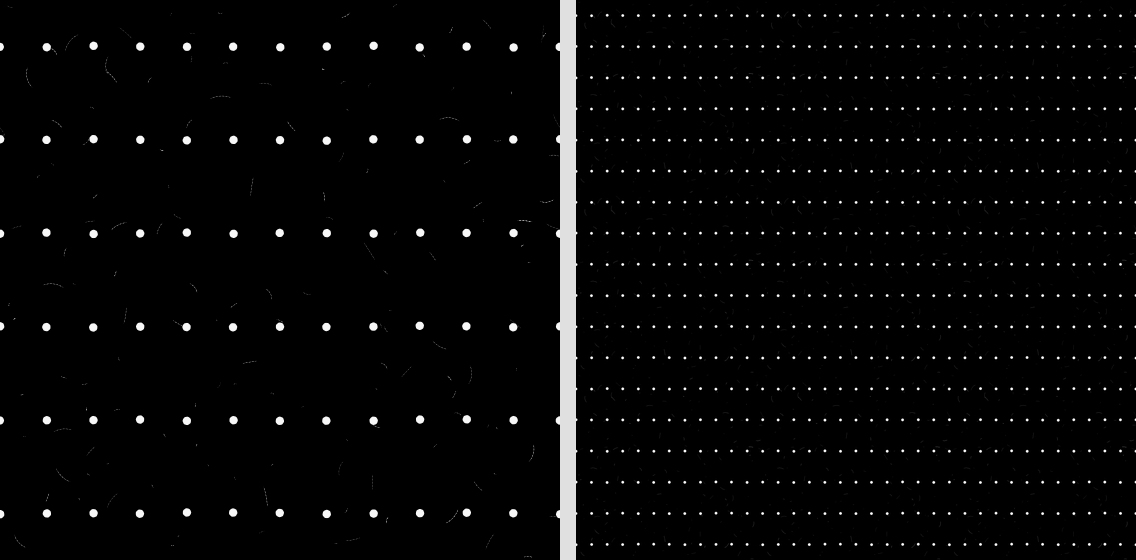
Left: one tile. Right: repeated 3 by 3.
Reproduce this pattern procedurally as a Shadertoy shader.

```glsl
// White dots in wide rows on black, strewn with faint curved fibres; tiles seamlessly.

const vec2 DOT_GRID = vec2(12.0, 6.0);
const float DOT_RADIUS = 0.0074;
const vec2 DOT_JITTER = vec2(0.0006, 0.0016);
const float FIBRE_GRID = 16.0;
const float FIBRE_CHANCE = 0.5;
const vec3 INK = vec3(0.97);
const vec3 GROUND = vec3(0.0);

float hash(vec2 cell, float seed) {
    return fract(sin(dot(vec3(cell, seed), vec3(127.1, 311.7, 74.7))) * 43758.5453);
}

vec2 hash2(vec2 cell, float seed) {
    return vec2(hash(cell, seed), hash(cell, seed + 1.0));
}

vec2 rotate(vec2 p, float angle) {
    float c = cos(angle), s = sin(angle);
    return vec2(c * p.x + s * p.y, c * p.y - s * p.x);
}

// Coverage of a dot whose centre and rim vary a little per cell
float dots(vec2 uv, vec2 grid, float radius, float pixel) {
    vec2 shifted = uv * grid + vec2(0.5, 0.0);
    vec2 id = mod(floor(shifted), grid);
    vec2 p = (fract(shifted) - 0.5) / grid;
    p -= (hash2(id, 1.0) * 2.0 - 1.0) * DOT_JITTER;
    float angle = atan(p.y, p.x + 1e-6);
    float rim = 0.00012 * sin(7.0 * angle + 6.2832 * hash(id, 3.0));
    return clamp(0.5 + (radius + rim - length(p)) / pixel, 0.0, 1.0);
}

// One bent hairline, broken along its length
float fibre(vec2 p, vec2 id, float pixel) {
    float size = hash(id, 14.0);
    float halfLength = mix(0.003, 0.021, size * size);
    float bend = (hash(id, 15.0) - 0.5) * 0.6 / halfLength;
    p = rotate(p, 6.2832 * hash(id, 16.0));

    // Distance to a parabola, corrected by its slope
    float slope = 2.0 * bend * p.x;
    float d = abs(p.y - bend * (p.x * p.x - halfLength * halfLength * 0.5));
    d /= sqrt(1.0 + slope * slope);

    float halfWidth = mix(0.0002, 0.0005, hash(id, 17.0));
    float soft = max(halfWidth, pixel * 0.5);
    float line = 1.0 - smoothstep(soft * 0.5, soft * 1.5, d);
    float thin = min(1.0, halfWidth / soft);
    float ends = 1.0 - smoothstep(halfLength * 0.7, halfLength, abs(p.x));
    float breaks = 0.6 + 0.4 * sin(p.x * 1100.0 + 6.2832 * hash(id, 18.0));
    return line * thin * ends * breaks * mix(0.4, 1.3, hash(id, 19.0));
}

// Fibres scattered over a wrapped grid
float fibres(vec2 uv, float count, float chance, float pixel) {
    vec2 base = floor(uv * count);
    float cover = 0.0;
    for (int j = -1; j <= 1; j++) {
        for (int i = -1; i <= 1; i++) {
            vec2 cell = base + vec2(i, j);
            vec2 id = mod(cell, count);
            float present = step(hash(id, 11.0), chance);
            vec2 centre = (cell + hash2(id, 12.0)) / count;
            cover = max(cover, present * fibre(uv - centre, id, pixel));
        }
    }
    return min(cover, 1.0);
}

void mainImage(out vec4 fragColor, in vec2 fragCoord) {
    vec2 uv = fragCoord / iResolution.xy;
    float pixel = 1.0 / min(iResolution.x, iResolution.y);

    float cover = dots(uv, DOT_GRID, DOT_RADIUS, pixel);
    cover = max(cover, fibres(uv, FIBRE_GRID, FIBRE_CHANCE, pixel));

    fragColor = vec4(mix(GROUND, INK, cover), 1.0);
}
```
